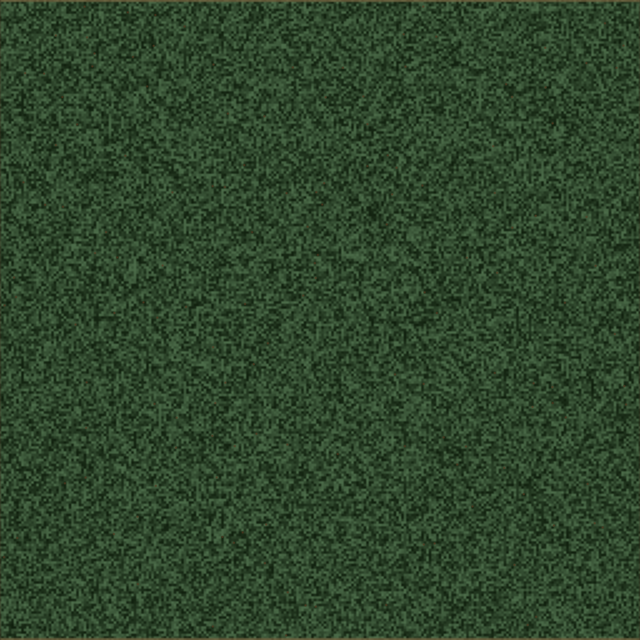
Give the GLSL for this texture, as a WebGL 1 fragment shader.

```glsl
precision highp float;
// Fine mottled dark green grain with rare rust specks and thin tan borders.

uniform vec2 u_resolution;

const float GRAIN_CELLS = 256.0;
const float SPECK_CELLS = 64.0;

const vec3 DARK_GREEN = vec3(0.06, 0.12, 0.05);
const vec3 LIGHT_GREEN = vec3(0.24, 0.35, 0.23);
const vec3 RUST = vec3(0.36, 0.22, 0.12);
const vec3 TAN = vec3(0.46, 0.39, 0.25);

// Sine-free hash, one value from 0 to 1 per lattice point.
float hash(vec2 cell, float seed) {
  vec3 q = fract(vec3(cell.xyx + seed) * vec3(0.1031, 0.1030, 0.0973));
  q += dot(q, q.yzx + 33.33);
  return fract((q.x + q.y) * q.z);
}

// Smoothly blended lattice noise.
float valueNoise(vec2 p, float seed) {
  vec2 cell = floor(p);
  vec2 blend = smoothstep(0.0, 1.0, fract(p));
  float low = mix(hash(cell, seed), hash(cell + vec2(1.0, 0.0), seed), blend.x);
  float high = mix(hash(cell + vec2(0.0, 1.0), seed), hash(cell + 1.0, seed), blend.x);
  return mix(low, high, blend.y);
}

// Soft dots, placed at random inside a small share of the cells.
float specks(vec2 p, float share, float radius, float seed) {
  vec2 cell = floor(p);
  vec2 jitter = vec2(hash(cell, seed + 11.0), hash(cell, seed + 23.0));
  vec2 center = mix(vec2(radius), vec2(1.0 - radius), jitter);
  float dotMask = 1.0 - smoothstep(0.0, radius, distance(fract(p), center));
  return dotMask * step(hash(cell, seed), share);
}

// Fades from 1 at the nearer of two opposite borders to 0 at the given width.
float border(float x, float width) {
  return 1.0 - smoothstep(0.2 * width, width, min(x, 1.0 - x));
}

void main() {
  vec2 uv = gl_FragCoord.xy / u_resolution;

  // Grain: bright on average, with small dark hollows.
  float grain = valueNoise(uv * GRAIN_CELLS, 3.0) - 0.5;
  vec3 color = mix(DARK_GREEN, LIGHT_GREEN, 0.67 + 1.33 * grain);

  // Rust specks.
  float speck = specks(uv * SPECK_CELLS, 0.035, 0.2, 71.0);
  color = mix(color, RUST, 0.7 * speck);

  // Borders: tan above and below, a faint trace at the sides.
  color = mix(color, TAN, 0.75 * border(uv.y, 0.005));
  color = mix(color, 0.5 * TAN, 0.35 * border(uv.x, 0.003));

  gl_FragColor = vec4(color, 1.0);
}
```
